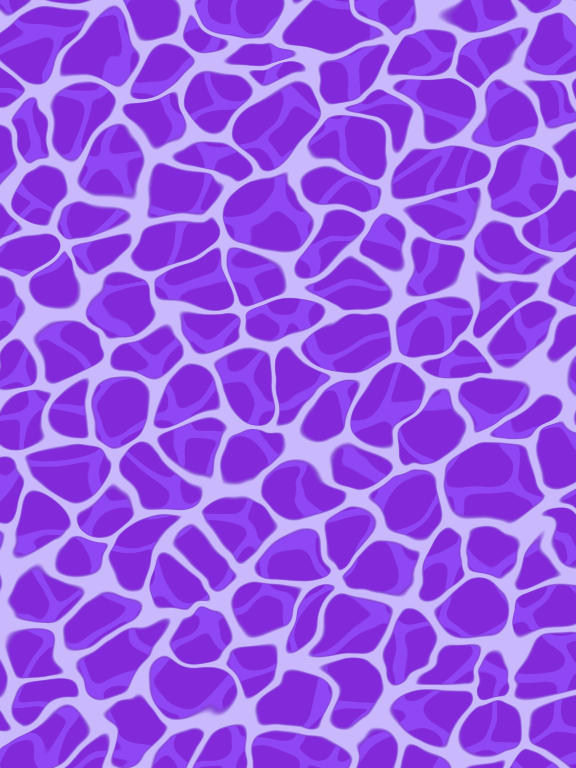
Write a WebGL 1 fragment shader that draws this pattern.

```glsl
precision highp float;
// Two overlapping webs of rounded, wobbly cells, like light caustics on violet water.
uniform vec2 u_resolution;

const vec3 DEEP_VIOLET = vec3(0.51, 0.16, 0.85);
const vec3 BRIGHT_VIOLET = vec3(0.56, 0.28, 0.96);
const vec3 FRINGE = vec3(0.52, 0.28, 0.84);
const vec3 LAVENDER = vec3(0.79, 0.72, 0.99);

vec2 hash2(vec2 p) {
  vec2 q = vec2(dot(p, vec2(127.1, 311.7)), dot(p, vec2(269.5, 183.3)));
  return fract(sin(q) * 43758.545);
}

// Smooth two-channel value noise in 0..1
vec2 noise2(vec2 p) {
  vec2 cell = floor(p);
  vec2 f = fract(p);
  vec2 s = f * f * (3.0 - 2.0 * f);
  vec2 low = mix(hash2(cell), hash2(cell + vec2(1.0, 0.0)), s.x);
  vec2 high = mix(hash2(cell + vec2(0.0, 1.0)), hash2(cell + vec2(1.0, 1.0)), s.x);
  return mix(low, high, s.y);
}

vec2 rotate(vec2 p, float angle) {
  float c = cos(angle);
  float s = sin(angle);
  return vec2(c * p.x + s * p.y, c * p.y - s * p.x);
}

vec2 cellPoint(vec2 cell, float jitter) {
  return cell + 0.5 + jitter * (hash2(cell) - 0.5);
}

// Distance to the cell border; a lower sharpness rounds the corners more
float borderDistance(vec2 p, float jitter, float sharpness) {
  vec2 home = floor(p);
  vec2 nearestCell = home;
  vec2 nearest = vec2(0.0);
  float best = 100.0;
  for (int y = -1; y <= 1; y++) {
    for (int x = -1; x <= 1; x++) {
      vec2 cell = home + vec2(float(x), float(y));
      vec2 toPoint = cellPoint(cell, jitter) - p;
      float d = dot(toPoint, toPoint);
      if (d < best) {
        best = d;
        nearest = toPoint;
        nearestCell = cell;
      }
    }
  }
  // Blend the distances to all bisectors with an exponential minimum
  float sum = 0.0;
  for (int y = -2; y <= 2; y++) {
    for (int x = -2; x <= 2; x++) {
      vec2 toPoint = cellPoint(nearestCell + vec2(float(x), float(y)), jitter) - p;
      vec2 across = toPoint - nearest;
      if (dot(across, across) > 0.0001) {
        float d = dot(0.5 * (nearest + toPoint), normalize(across));
        sum += exp(-sharpness * d);
      }
    }
  }
  return -log(sum) / sharpness;
}

// Tilted, stretched and warped web; returns the distance in cell units
float web(vec2 uv, float scale, float angle, vec2 offset, float wobble, float sharpness) {
  vec2 p = rotate(uv, angle) * scale * vec2(0.9, 1.1) + offset;
  p += wobble * (noise2(p * 1.4 + 5.3) - 0.5);
  p += 0.25 * wobble * (noise2(p * 3.1 + 17.7) - 0.5);
  return borderDistance(p, 0.9, sharpness);
}

// 1 below the inner distance, 0 beyond the outer one
float band(float d, float inner, float outer) {
  return 1.0 - smoothstep(inner, outer, d);
}

void main() {
  vec2 uv = gl_FragCoord.xy / u_resolution.x;

  // Deeper, dimmer web
  float dimWeb = web(uv, 9.3, 0.5, vec2(41.3, 23.8), 0.5, 15.0);
  vec3 color = mix(DEEP_VIOLET, BRIGHT_VIOLET, band(dimWeb, 0.046, 0.072));

  // Pale web on top, with a dull fringe along its edges
  float paleWeb = web(uv, 9.5, 0.35, vec2(7.2, 12.6), 0.52, 13.0);
  color = mix(color, FRINGE, band(paleWeb, 0.062, 0.084));
  color = mix(color, LAVENDER, band(paleWeb, 0.030, 0.068));

  gl_FragColor = vec4(color, 1.0);
}
```
